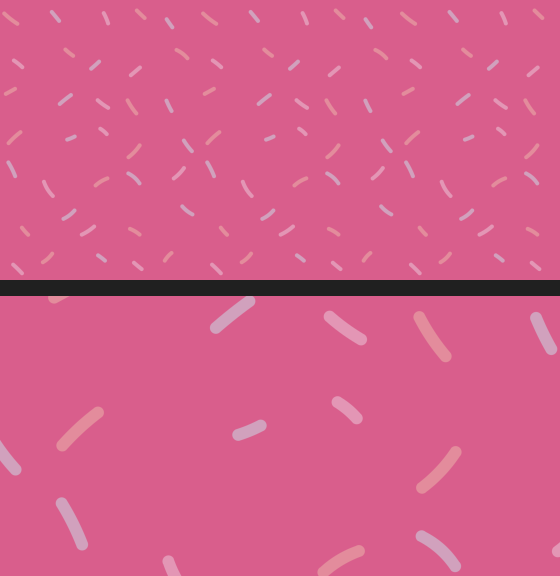
Top, the full canvas; bottom, a detail of the centre.
A WebGL 1 fragment shader for this pattern:

```glsl
precision highp float;
// Pastel sprinkles scattered over a pink ground, repeating sideways.
// Each tile is a jittered grid of cells; every cell holds one short,
// slightly bowed stroke with round caps. Lengths are in canvas heights.

uniform vec2 u_resolution;

#define TILES_ACROSS 2.816          // tiles over a width of two heights
#define GRID vec2(5.0, 7.0)         // cells in one tile
#define JITTER 0.62                 // spread of centres, in cells
#define STROKE_RADIUS 0.0071
#define HALF_LENGTH vec2(0.014, 0.030)
#define MAX_BOW 5.0                 // curvature of the stroke spine
#define FALLING_SHARE 0.57
#define SEED 4.0
#define GROUND vec3(0.85, 0.37, 0.55)
#define PEACH vec3(0.89, 0.55, 0.61)
#define LAVENDER vec3(0.82, 0.63, 0.74)
#define PINK vec3(0.89, 0.59, 0.71)

vec4 hash4(vec2 p) {
  float n = dot(p, vec2(127.1, 311.7)) + SEED;
  return fract(sin(n + vec4(0.0, 17.3, 41.9, 73.7)) * 43758.5453);
}

mat2 rotation(float a) {
  float c = cos(a), s = sin(a);
  return mat2(c, -s, s, c);
}

// Distance to a parabolic stroke along x with round caps.
float strokeDistance(vec2 p, float halfLength, float bow) {
  float x = clamp(p.x, -halfLength, halfLength);
  return length(p - vec2(x, bow * x * x)) - STROKE_RADIUS;
}

// Rising strokes lean gently, falling ones are steeper.
float strokeAngle(float side, float amount) {
  float rising = mix(0.35, 0.87, amount);
  float falling = -mix(0.50, 1.18, amount);
  return side < FALLING_SHARE ? falling : rising;
}

// Colours cycle along a row, with a random start for each row.
vec3 strokeColour(vec2 id) {
  float start = floor(3.0 * hash4(vec2(19.0, id.y)).x);
  float k = mod(id.x + start, 3.0);
  return k < 0.5 ? PEACH : (k < 1.5 ? LAVENDER : PINK);
}

void main() {
  vec2 p = gl_FragCoord.xy / u_resolution.y;
  float edge = 0.7 / u_resolution.y;
  vec2 cellSize = vec2(2.0 / TILES_ACROSS, 1.0) / GRID;
  vec2 cell = floor(p / cellSize);
  vec3 colour = GROUND;

  // Strokes of this cell and its neighbours.
  for (int j = -1; j <= 1; j++) {
    for (int i = -1; i <= 1; i++) {
      vec2 current = cell + vec2(float(i), float(j));
      vec2 id = mod(current, GRID);
      vec4 place = hash4(id);
      vec4 form = hash4(id + 31.0);

      vec2 centre = (current + 0.5 + JITTER * (place.xy - 0.5)) * cellSize;
      vec2 q = rotation(strokeAngle(place.z, place.w)) * (p - centre);
      float halfLength = mix(HALF_LENGTH.x, HALF_LENGTH.y, form.x);
      float bow = MAX_BOW * (2.0 * form.y - 1.0);

      float d = strokeDistance(q, halfLength, bow);
      float cover = 1.0 - smoothstep(-edge, edge, d);
      colour = mix(colour, strokeColour(id), cover);
    }
  }

  gl_FragColor = vec4(colour, 1.0);
}
```
